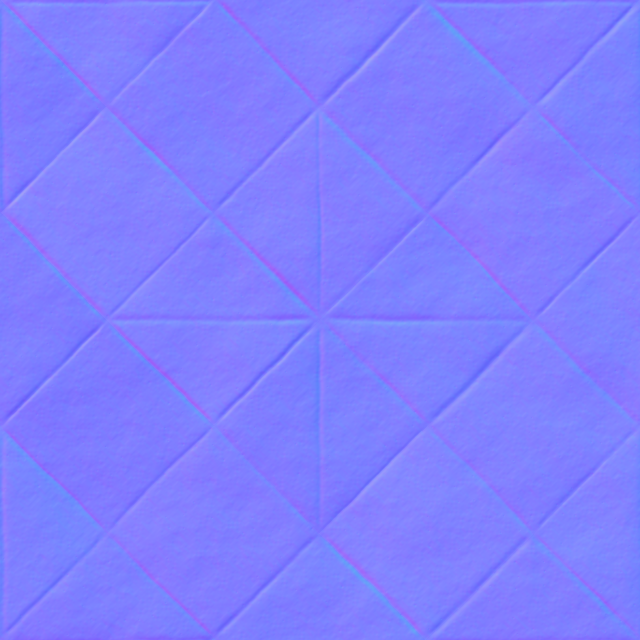
Reproduce this texture map procedurally as a WebGL 2 fragment shader.

```glsl
#version 300 es
precision highp float;

uniform vec2 u_resolution;
out vec4 fragColor;

const float DIAGONALS = 3.0;        // diagonal lines per canvas side
const float LINE_WIDTH = 0.0027;    // half width of a seam
const float HALO_WIDTH = 0.013;     // soft shoulder beside a seam
const float DIAGONAL_SLOPE = 0.25;
const float ARM_SLOPE = 0.16;
const float HALO_SLOPE = 0.10;
const float ARM_LENGTH = 1.0 / 3.0;
const vec2 CORNER_SHIFT = vec2(0.004, -0.004);
const float WOBBLE = 0.0045;
const float TILE_TILT = 0.06;
const vec2 GRAIN_SLOPE = vec2(0.75, 0.95);
const float PIT_CELLS = 44.0;
const float PIT_CHANCE = 0.22;
const float PIT_SLOPE = 0.13;

float hash(vec2 cell) {
    uvec2 q = uvec2(ivec2(cell)) * uvec2(1664525u, 22695477u);
    uint n = (q.x ^ (q.y >> 3) ^ q.y) + 74531u;
    n = (n ^ (n >> 15)) * 1103515245u;
    n = (n ^ (n >> 13)) * 1664525u;
    return float((n ^ (n >> 16)) & 65535u) / 65535.0;
}

// Value noise that repeats once per canvas
float noise(vec2 p, float cells) {
    p *= cells;
    vec2 i = floor(p), f = fract(p);
    f = f * f * f * (f * (f * 6.0 - 15.0) + 10.0);
    vec2 a = mod(i, cells), b = mod(i + 1.0, cells);
    return mix(mix(hash(a), hash(vec2(b.x, a.y)), f.x),
               mix(hash(vec2(a.x, b.y)), hash(b), f.x), f.y);
}

// Surface height: broad lumps down to fine grain, on turned lattices
float height(vec2 p) {
    vec2 turned = vec2(2.0 * p.x + p.y, 2.0 * p.y - p.x);
    vec2 diagonal = vec2(p.x + p.y, p.y - p.x);
    return noise(turned, 4.0) * 0.0050 + noise(diagonal, 23.0) * 0.0010
         + noise(turned, 43.0) * 0.00034 + noise(diagonal, 149.0) * 0.00019;
}

vec2 grain(vec2 p) {
    const vec2 e = vec2(0.0009, 0.0);
    return vec2(height(p - e.xy) - height(p + e.xy),
                height(p - e.yx) - height(p + e.yx)) / (2.0 * e.x);
}

// Slope across a seam; each side of each segment has its own wear
float seam(float d, float slope, vec2 id, float rub) {
    vec2 key = id + vec2(step(0.0, d) * 37.0, 0.0);
    float wear = hash(key + vec2(5.0, 71.0));
    float t = d / (LINE_WIDTH * mix(0.8, 1.7, hash(key)));
    float core = t * exp(0.5 - 0.5 * t * t) * slope * mix(0.25, 1.1, wear);
    float halo = clamp(t, -1.0, 1.0) * exp(-abs(d) / HALO_WIDTH);
    return rub * (core + halo * HALO_SLOPE * mix(1.3, 0.2, wear));
}

// Four straight arms reaching from a star centre
vec2 starArms(vec2 q, float star, float rub) {
    vec2 reach = abs(q.yx);
    vec2 mask = smoothstep(0.004, 0.025, reach)
              * (1.0 - smoothstep(ARM_LENGTH - 0.02, ARM_LENGTH - 0.003, reach));
    vec2 side = step(0.0, q.yx);
    return mask * vec2(seam(q.x, ARM_SLOPE, vec2(star + 90.0, side.x), rub),
                       seam(q.y, ARM_SLOPE, vec2(star + 95.0, side.y), rub));
}

// Sparse small pits
vec2 pits(vec2 p) {
    vec2 cell = floor(p * PIT_CELLS);
    float present = step(hash(cell + 301.0), PIT_CHANCE);
    vec2 centre = 0.25 + 0.5 * vec2(hash(cell + 411.0), hash(cell + 523.0));
    vec2 t = (fract(p * PIT_CELLS) - centre) / mix(0.05, 0.09, hash(cell + 631.0));
    return present * PIT_SLOPE * t * exp(-dot(t, t));
}

void main() {
    vec2 p = gl_FragCoord.xy / u_resolution;

    // Hand-laid wander of the seams, and uneven rubbing along them
    vec2 wander = vec2(noise(p, 8.0), noise(p + 0.37, 8.0))
                + 0.4 * vec2(noise(p, 41.0), noise(p + 0.61, 41.0)) - 0.7;
    vec2 w = p + WOBBLE * wander;
    float rub = mix(0.5, 1.3, noise(p + 0.13, 19.0));

    // Diagonal lattice: x runs to the upper right, y to the lower right
    vec2 lattice = DIAGONALS * vec2(w.x + w.y, w.x - w.y);
    vec2 line = floor(lattice + 0.5);
    vec2 tile = floor(lattice);
    vec2 d = (lattice - line) / (DIAGONALS * sqrt(2.0));
    vec2 open = mix(vec2(0.2), vec2(1.0), smoothstep(0.002, 0.025, abs(d.yx)));
    float rising = open.x * seam(d.x, DIAGONAL_SLOPE, vec2(line.x, tile.y + 20.0), rub);
    float falling = open.y * seam(d.y, DIAGONAL_SLOPE, vec2(line.y + 50.0, tile.x), rub);
    vec2 slope = (rising * vec2(1.0, 1.0) + falling * vec2(1.0, -1.0)) / sqrt(2.0);

    // Stars at the centre and at the wrapped corners
    vec2 corner = w - CORNER_SHIFT;
    slope += starArms(w - 0.5, 0.0, rub);
    slope += starArms(corner - floor(corner + 0.5), 200.0, rub);

    // Tile tilt, surface grain and pits
    slope += TILE_TILT * (vec2(hash(tile + 140.0), hash(tile + 260.0)) - 0.5);
    slope += GRAIN_SLOPE * grain(p) + pits(p);

    // Encode the normal with green pointing down
    vec3 normal = normalize(vec3(slope.x, -slope.y, 1.0));
    fragColor = vec4(0.5 + 0.5 * normal, 1.0);
}
```
